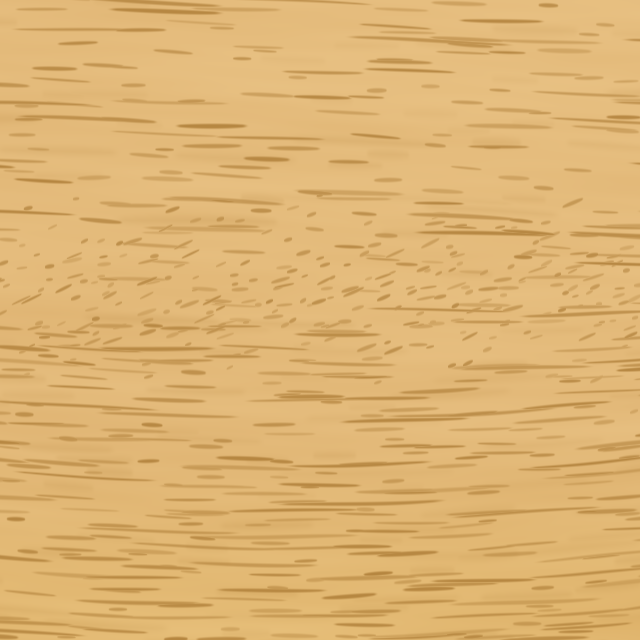
Write a Shadertoy shader that draws this texture.

```glsl
// Pale oiled wood: honey ground, tapering grain streaks and a band of short slanted pores.

#define GROUND_DARK  vec3(0.865, 0.690, 0.430)
#define GROUND_LIGHT vec3(0.918, 0.768, 0.528)
#define STREAK_COLOR vec3(0.680, 0.490, 0.215)
#define STREAK_HALF  0.0031
#define PORE_HALF    0.0030
#define EDGE_SOFT    0.0022
#define PORE_HEIGHT  0.545
#define PORE_SPREAD  0.090
#define PORE_SLANT   0.28
#define FIBRE_DEPTH  0.17

vec2 hash2(vec2 p) {
    vec3 q = fract(p.xyx * vec3(0.1031, 0.1030, 0.0973));
    q += dot(q, q.yzx + 33.33);
    return fract((q.xx + q.yz) * q.zy);
}

// Weight of the pore band at a given height
float poreBand(float y) {
    float d = (y - PORE_HEIGHT) / PORE_SPREAD;
    return exp(-d * d);
}

// Grain direction: falls gently at the top, sags into a shallow bowl below
vec2 followGrain(vec2 p) {
    float bowl = 0.08 * (p.x - 0.45) * (p.x - 0.45);
    float fall = -0.035 * (p.x - 0.5);
    float ripple = 0.0015 * sin(p.x * 17.0 + p.y * 31.0);
    return vec2(p.x, p.y - mix(bowl, fall, smoothstep(0.35, 0.65, p.y)) - ripple);
}

// Scattered tapered dashes, one candidate per cell; size holds half length and half width
float dashes(vec2 p, vec2 cell, vec2 size, float slant, float wobble,
             float amount, float inBand, float soft, float seed) {
    vec2 home = floor(p / cell);
    float ink = 0.0;
    for (int j = -1; j <= 1; j++)
    for (int i = -1; i <= 1; i++) {
        vec2 id = home + vec2(i, j);
        vec2 place = hash2(id + seed);
        vec2 shape = hash2(id + seed + 57.3);
        vec2 look = hash2(id + seed + 113.7);
        vec2 center = (id + place) * cell;

        // Streaks thin out inside the band and toward the top; pores live in it
        float band = poreBand(center.y);
        float streakShare = (1.0 - 0.85 * band) * mix(1.0, 0.58, smoothstep(0.4, 0.75, center.y));
        float share = amount * mix(streakShare, band, inBand);

        vec2 d = p - center;
        d.y -= d.x * (slant + wobble * (look.x - 0.5));
        float along = d.x / (size.x * mix(0.3, 1.0, shape.x * shape.x));
        float taper = max(0.0, 1.0 - along * along);
        float halfWidth = size.y * mix(0.55, 1.15, shape.y) * sqrt(taper);
        float mask = 1.0 - smoothstep(-soft, soft, abs(d.y) - halfWidth);
        mask *= smoothstep(0.0, 0.35, taper) * step(look.y, share);
        ink = max(ink, mask * mix(0.4, 1.0, fract(look.x * 7.0 + place.y)));
    }
    return ink;
}

// Fine horizontal fibres from layered sines, about -1 to 1
float fibres(vec2 p) {
    float sum = 0.0, weight = 0.5, frequency = 23.0;
    for (int i = 0; i < 5; i++) {
        float phase = float(i) * 2.4;
        float drift = 1.8 * sin(p.x * (3.1 + 2.3 * float(i)) + p.y * 13.0 + phase);
        sum += weight * sin(p.y * frequency + drift + phase);
        weight *= 0.72;
        frequency *= 1.83;
    }
    return sum / 1.1;
}

void mainImage(out vec4 fragColor, in vec2 fragCoord) {
    vec2 p = fragCoord / iResolution.y;
    vec2 grain = followGrain(p);
    float soft = max(EDGE_SOFT, 0.8 / iResolution.y);

    // Ground tone: lighter above, warmer below, with broad clouds and fibres
    float cloud = sin(p.x * 4.3 + 1.7 * sin(p.y * 5.1)) * sin(p.y * 7.0 + 1.2);
    float tone = 0.50 + 0.28 * (p.y - 0.4) + 0.11 * cloud + FIBRE_DEPTH * fibres(grain);
    vec3 color = mix(GROUND_DARK, GROUND_LIGHT, clamp(tone, 0.0, 1.0));
    color.b -= 0.025 * (1.0 - smoothstep(0.0, 0.35, p.y));

    // Blurred shadows under the surface
    float haze = dashes(grain, vec2(0.15, 0.035), vec2(0.12, 0.006), 0.0, 0.04, 0.6, 0.0, 0.009, 11.0);

    // Long streaks, medium flecks and short pores
    float marks = dashes(grain, vec2(0.17, 0.021), vec2(0.14, STREAK_HALF), 0.0, 0.04, 0.85, 0.0, soft, 23.0);
    marks = max(marks, dashes(grain, vec2(0.095, 0.022), vec2(0.052, STREAK_HALF),
                              0.0, 0.10, 0.62, 0.0, soft, 41.0));
    marks = max(marks, 0.85 * dashes(p, vec2(0.034, 0.017), vec2(0.018, PORE_HALF),
                                     PORE_SLANT, 0.45, 0.95, 1.0, soft, 71.0));
    marks = max(marks, 0.7 * dashes(grain, vec2(0.12, 0.03), vec2(0.06, PORE_HALF),
                                    0.0, 0.06, 0.6, 1.0, soft, 89.0));

    color = mix(color, STREAK_COLOR, 0.16 * haze);
    color = mix(color, STREAK_COLOR, 0.85 * marks);
    fragColor = vec4(color, 1.0);
}
```
